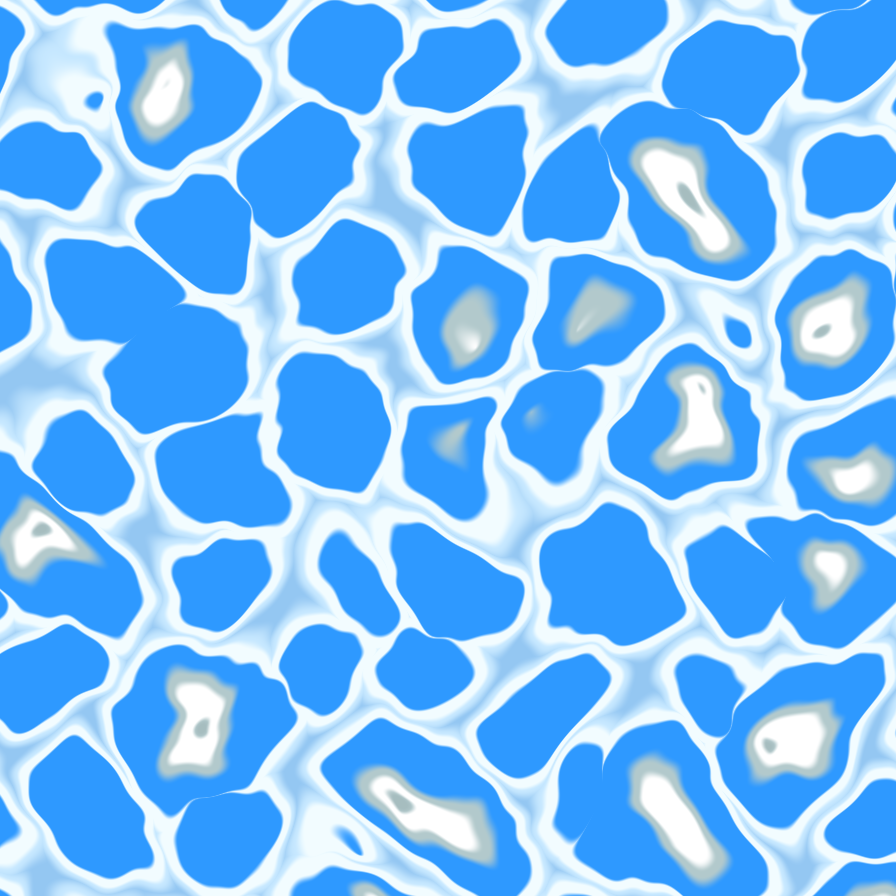
Give the GLSL for this texture, as a Shadertoy shader.

```glsl
// Blue cells parted by a wobbly white network with pale pools at its junctions;
// larger cells hold white islands with soft grey rims. Built from weighted
// cellular noise with log-sum blended borders, bent by layered sines.

vec3 hash3(vec2 cell) {
    vec3 h = fract(cell.xyx * vec3(0.1031, 0.1030, 0.0973));
    h += dot(h, h.yzx + 33.33);
    return fract((h.xxy + h.yzz) * h.zyx);
}

bool hasIsland(vec2 cell) {
    return hash3(cell + 71.0).x < 0.29;
}

// Layered sines bend the straight cell borders
vec2 warp(vec2 p) {
    p += 0.13 * sin(p.yx * 2.7 + vec2(0.4, 2.1));
    p += 0.045 * sin(p.yx * 7.9 + p * 2.3 + vec2(1.7, 4.0));
    p += 0.014 * sin(p.yx * 19.0 - p * 8.0 + vec2(3.0, 0.6));
    return p;
}

// Smooth distance gap to the cell border; also gives the nearest cell and offset
float cellBorder(vec2 p, out vec2 nearCell, out vec2 nearOffset) {
    const float sharpness = 5.0;
    float nearest = 9.0, total = 0.0;
    vec2 base = floor(p);
    for (int y = -2; y <= 2; y++)
    for (int x = -2; x <= 2; x++) {
        vec2 cell = base + vec2(x, y);
        vec2 offset = p - cell - 0.5 - 0.78 * (hash3(cell).xy - 0.5);
        float dist = length(offset) - (hasIsland(cell) ? 0.25 : 0.0);
        total += exp(-sharpness * dist);
        if (dist < nearest) {
            nearest = dist;
            nearCell = cell;
            nearOffset = offset;
        }
    }
    float others = total * exp(sharpness * nearest) - 1.0;
    return -log(max(others, 1e-4)) / sharpness;
}

// Bent, tapered capsule kept clear of the cell border
float islandDistance(vec2 q, float border, vec3 rnd) {
    q.x += (rnd.y - 0.5) * 1.4 * q.y * q.y;
    float radius = 0.24 + 0.06 * sin(q.y * 7.0 + rnd.z * 6.28);
    float capsule = length(q - vec2(0.0, clamp(q.y, -0.3, 0.3))) - radius;
    float clearance = 0.18 - 0.5 * border;
    float blend = max(0.1 - abs(capsule - clearance), 0.0);
    return max(capsule, clearance) + blend * blend * 2.5;
}

void mainImage(out vec4 fragColor, in vec2 fragCoord) {
    vec2 p = warp(fragCoord / iResolution.y * 7.0 + vec2(3.0, 11.0));
    vec2 cell, offset;
    float border = cellBorder(p, cell, offset);
    vec3 color = vec3(0.18, 0.60, 1.0);

    // Network: crisp white banks around pale pools
    float width = 0.05 + 0.06 * sin(p.x * 2.1 + 2.0 * sin(p.y * 1.3))
                + 0.04 * sin(p.y * 4.7 - p.x * 3.1);
    float depth = width - border;
    vec3 channel = mix(vec3(0.95, 0.99, 1.0), vec3(0.78, 0.91, 1.0),
                       smoothstep(0.09, 0.14, depth));
    channel = mix(channel, vec3(0.58, 0.78, 0.95), smoothstep(0.13, 0.25, depth));
    color = mix(color, channel, smoothstep(-0.02, 0.02, depth));

    // Islands: grey rim fading outward, white body, small grey spot
    if (hasIsland(cell)) {
        vec3 rnd = hash3(cell + 19.0);
        float angle = rnd.x * 3.14159;
        vec2 axis = vec2(cos(angle), sin(angle));
        vec2 q = vec2(dot(offset, axis), dot(offset, vec2(-axis.y, axis.x)));
        float island = islandDistance(q, border, rnd);
        vec3 grey = vec3(0.70, 0.79, 0.80);
        color = mix(color, grey, 1.0 - smoothstep(-0.01, 0.06, island));
        color = mix(color, vec3(1.0), 1.0 - smoothstep(-0.07, -0.03, island));

        vec2 spotPos = (q - (rnd.zy - 0.5) * vec2(0.1, 0.4)) * vec2(1.5, 1.0);
        float spot = length(spotPos) - 0.06 - 0.05 * rnd.z;
        float spotMask = (1.0 - smoothstep(-0.03, 0.02, spot))
                       * (1.0 - smoothstep(-0.13, -0.09, island))
                       * step(0.4, rnd.z);
        color = mix(color, grey - 0.05 * smoothstep(0.0, -0.06, spot), spotMask);
    }
    fragColor = vec4(color, 1.0);
}
```
